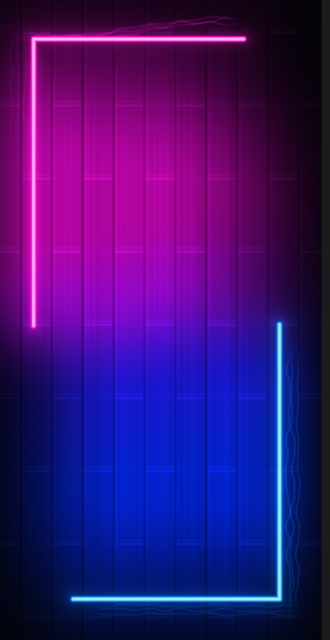
A Shadertoy shader for this background:

```glsl
// Two neon corner tubes, magenta and blue, lighting a dark panelled wall.

float hash(vec2 p) {
    vec3 q = fract(p.xyx * vec3(0.1031, 0.103, 0.0973));
    q += dot(q, q.yzx + 33.33);
    return fract((q.x + q.y) * q.z);
}

float noise(float x, float seed) {
    float i = floor(x), f = fract(x);
    return mix(hash(vec2(i, seed)), hash(vec2(i + 1.0, seed)), f * f * (3.0 - 2.0 * f));
}

float segment(vec2 p, vec2 a, vec2 b) {
    vec2 d = b - a;
    return length(p - a - d * clamp(dot(p - a, d) / dot(d, d), 0.0, 1.0));
}

float line(float d, float width) {
    return exp(-d * d / (width * width));
}

float span(float x, float a, float b, float soft) {
    return smoothstep(a - soft, a + soft, x) * (1.0 - smoothstep(b - soft, b + soft, x));
}

// Colour of the light on the wall, fading from blue up to magenta
vec3 wallLight(vec2 uv) {
    float y = uv.y + 0.08 * (0.45 - uv.x);
    vec3 hue = mix(vec3(0.0, 0.12, 0.76), vec3(0.10, 0.07, 0.76), smoothstep(0.24, 0.44, y));
    hue = mix(hue, vec3(0.55, 0.02, 0.74), smoothstep(0.39, 0.56, y));
    hue = mix(hue, vec3(0.67, 0.01, 0.59), smoothstep(0.52, 0.67, y));

    float upper = smoothstep(0.38, 0.58, uv.y);
    float left = mix(smoothstep(-0.10, 0.40, uv.x), smoothstep(-0.20, 0.20, uv.x), upper);
    float right = 1.0 - mix(smoothstep(0.68, 1.06, uv.x), smoothstep(0.48, 1.04, uv.x), upper);
    float top = 1.0 - 0.90 * smoothstep(0.74, 1.03, uv.y + 0.09 * uv.x * uv.x);
    float bottom = mix(0.15, 1.0, smoothstep(-0.03, 0.24, uv.y));
    return hue * (0.05 + 0.95 * left * right) * top * bottom + vec3(0.01, 0.008, 0.025);
}

// Brightness of the planks, with dark seams and fine grain
float planks(vec2 uv) {
    float x = (uv.x - 0.0635) / 0.0935;
    float id = floor(x), f = fract(x);
    float seam = floor(x + 0.5);
    float grain = noise(uv.x * 130.0, 3.0) - 0.5;
    float shade = 0.97 + 0.05 * hash(vec2(id + 9.0, 5.0)) + 0.09 * grain;
    shade -= mix(0.18, 0.40, hash(vec2(seam + 4.0, 8.0))) * line(x - seam, 0.04);
    return shade + 0.10 * line(f - 0.09, 0.035);
}

// Pale cross joints, staggered between neighbouring planks
float joints(vec2 uv) {
    float x = (uv.x - 0.0635) / 0.0935;
    float row = (0.835 - uv.y) / 0.1142;
    float id = floor(row + 0.5);
    float dy = (row - id) * 0.1142;
    float lit = mod(floor(x) + id, 2.0);
    float strength = mix(0.2, 1.0, lit) * span(fract(x), 0.04, 0.96, 0.05);
    return strength * (line(dy, 0.0018) + 0.5 * line(dy + 0.006, 0.002));
}

// Pale core, coloured sleeve and two widths of halo
vec3 neon(vec3 base, float d, vec3 tint, vec3 core) {
    base += tint * (0.40 * exp(-d / 0.007) + 0.10 * exp(-d / 0.030));
    base = mix(base, tint, 1.0 - smoothstep(0.0032, 0.0062, d));
    return mix(base, core, 1.0 - smoothstep(0.0008, 0.0042, d));
}

void mainImage(out vec4 fragColor, in vec2 fragCoord) {
    vec2 uv = fragCoord / iResolution.xy;
    vec2 scale = vec2(0.5156, 1.0);
    vec2 p = uv * scale;

    // Lit wall
    vec3 light = wallLight(uv);
    vec3 color = light * planks(uv);
    color += joints(uv) * (0.14 * light + vec3(0.025, 0.014, 0.025));

    // Faint ragged filaments beside the tubes
    vec3 pink = vec3(0.96, 0.05, 0.76), blue = vec3(0.02, 0.50, 0.88);
    for (int i = 0; i < 3; i++) {
        float k = float(i);
        float wave = noise(uv.y * 45.0, k + 11.0) - 0.5;
        float ripple = noise(uv.x * 22.0, k + 21.0) - 0.5;
        float side = uv.x - 0.872 - 0.014 * k - 0.018 * wave;
        float under = uv.y - 0.053 + 0.006 * k - 0.006 * ripple;
        float rise = 0.024 * smoothstep(0.25, 0.65, uv.x);
        float over = uv.y - 0.947 - rise + 0.003 * k - 0.008 * ripple;
        float trail = uv.x - 0.075 + 0.02 * k - 0.012 * wave;
        color += blue * 0.17 * line(side, 0.003) * span(uv.y, 0.06, 0.44, 0.04);
        color += blue * 0.12 * line(under, 0.0015) * span(uv.x, 0.30, 0.88, 0.05);
        color += pink * 0.16 * line(over, 0.0018) * span(uv.x, 0.08, 0.70, 0.05);
        color += pink * 0.07 * line(trail, 0.003) * span(uv.y, 0.80, 0.945, 0.04);
    }

    // Neon corners
    vec2 pinkCorner = vec2(0.102, 0.939) * scale, blueCorner = vec2(0.847, 0.064) * scale;
    float pinkTube = min(segment(p, pinkCorner, vec2(0.102, 0.491) * scale),
                         segment(p, pinkCorner, vec2(0.738, 0.939) * scale));
    float blueTube = min(segment(p, blueCorner, vec2(0.847, 0.493) * scale),
                         segment(p, blueCorner, vec2(0.222, 0.064) * scale));
    color = neon(color, pinkTube, pink, vec3(1.0, 0.70, 0.96));
    color = neon(color, blueTube, blue, vec3(0.62, 0.93, 1.0));

    // Plain dark strip on the right
    color = mix(color, vec3(0.105), smoothstep(0.972, 0.977, uv.x));
    fragColor = vec4(clamp(color, 0.0, 1.0), 1.0);
}
```
